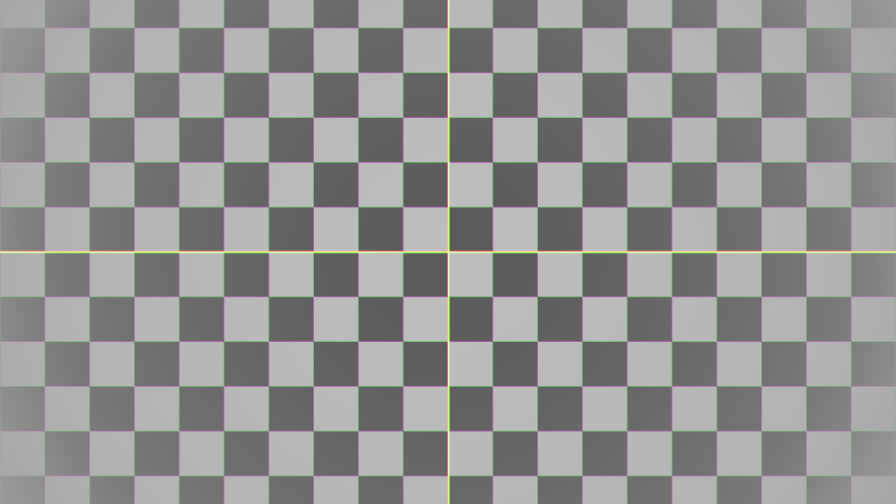
Write a WebGL 1 fragment shader that draws this pattern.

```glsl
precision highp float;
// Grey checkerboard, 20 cells across, with colour-fringed edges, yellow centre axes and a radial haze.

uniform vec2 u_resolution;

// Antialiased square wave of period 2: +1 on the first cell, -1 on the next.
vec2 squareWave(vec2 p, float pixel) {
    vec2 edge = abs(mod(p - 0.5, 2.0) - 1.0) - 0.5;
    return clamp(2.0 * edge / pixel, -1.0, 1.0);
}

// 0 on dark cells, 1 on light cells.
float checker(vec2 p, float pixel) {
    vec2 wave = squareWave(p, pixel);
    return 0.5 - 0.5 * wave.x * wave.y;
}

// Coverage of the two thin lines through the centre.
float axes(vec2 p, float pixel) {
    vec2 inside = (0.021 - abs(p - vec2(0.011, 0.0))) / pixel + 0.5;
    vec2 cover = clamp(inside, 0.0, 1.0) * min(1.0, 0.042 / pixel);
    return max(cover.x, cover.y);
}

void main() {
    // Cell units, centred on the canvas.
    vec2 p = (gl_FragCoord.xy - 0.5 * u_resolution) * 20.0 / u_resolution.x;
    float pixel = 20.0 / u_resolution.x;

    // Green sits slightly right of and below red and blue.
    vec2 fringe = vec2(0.009, -0.009);
    vec2 redBlueP = p + fringe;
    vec2 greenP = p - fringe;

    float redBlue = checker(redBlueP, pixel);
    float green = checker(greenP, pixel);
    vec3 color = mix(vec3(0.355), vec3(0.74), vec3(redBlue, green, redBlue));

    // Haze gathers towards the sides.
    float radius = length(p) / 10.0;
    float haze = 0.52 * pow(radius, 1.6) + 0.22 * smoothstep(0.85, 1.15, radius);
    color = mix(color, vec3(0.64), clamp(haze, 0.0, 1.0));

    // Yellow axes: red and green only, fringed like the cells.
    color.r = mix(color.r, 0.95, axes(redBlueP, pixel));
    color.g = mix(color.g, 0.95, axes(greenP, pixel));

    gl_FragColor = vec4(color, 1.0);
}
```
